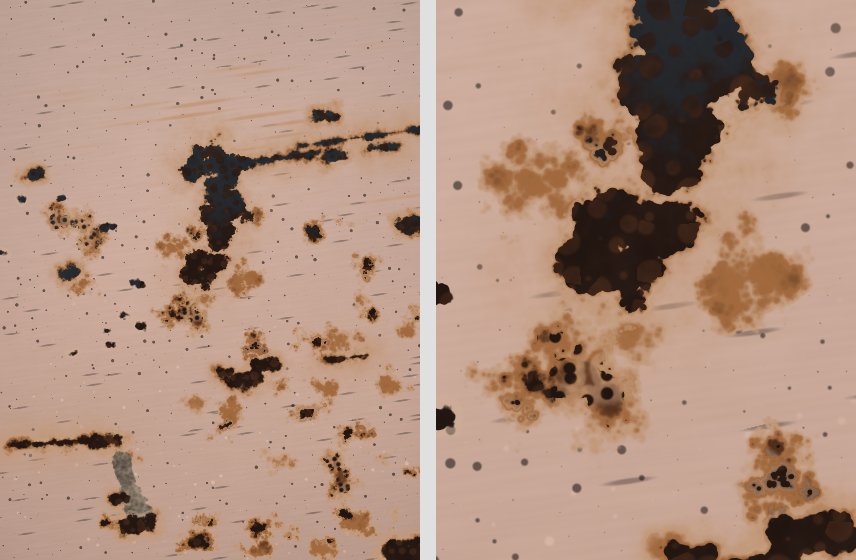
Left: the whole. Right: its middle third, enlarged.
Write a Shadertoy shader that draws this texture.

```glsl
const vec3 PINK = vec3(.765, .635, .575), BLUSH = vec3(.775, .66, .61);
const vec3 TAN = vec3(.76, .60, .48), OCHRE = vec3(.63, .41, .24), BROWN = vec3(.31, .18, .11);
const vec3 SLATE = vec3(.16, .175, .195), UMBER = vec3(.15, .095, .075);
const vec3 CEMENT = vec3(.53, .47, .41), LIP = vec3(.82, .69, .58);

vec2 hash2(vec2 p) {
    p = vec2(dot(p, vec2(127.1, 311.7)), dot(p, vec2(269.5, 183.3)));
    return fract(sin(p) * 43758.5);
}

float fade(float lo, float hi, float x) { return 1. - smoothstep(lo, hi, x); }

// Cellular noise: distance to the nearest point, and its random id
vec2 cells(vec2 p) {
    vec2 cell = floor(p), best = vec2(9, 0);
    for (int k = 0; k < 9; k++) {
        vec2 c = cell + vec2(k % 3 - 1, k / 3 - 1), h = hash2(c);
        float d = length(c + h - p);
        if (d < best.x) best = vec2(d, fract(h.x * 57. + h.y * 31.));
    }
    return best;
}

// Layered cells, centred on zero, for torn outlines
float ragged(vec2 p) {
    float sum = 0., amp = .5;
    for (int i = 0; i < 4; i++) {
        sum += amp * (cells(p).x - .5);
        p = mat2(.8, .6, -.6, .8) * p * 2.1 + 7.3;
        amp *= .6;
    }
    return sum;
}

float waves(vec2 p) {
    return (sin(p.x + 1.7 * sin(p.y * .8)) + sin(p.y * 1.3 + 2. * sin(p.x * .6 + 1.))) * .5;
}

float capsule(vec2 p, vec2 a, vec2 b, float r) {
    vec2 ab = b - a;
    return length(p - a - ab * clamp(dot(p - a, ab) / dot(ab, ab), 0., 1.)) - r;
}

// Slanted flake around a centre
float flake(vec2 p, vec2 c, float halfLen, float r) {
    vec2 e = halfLen * vec2(1, .14);
    return capsule(p, c - e, c + e, r);
}

// Stack of flakes along a bent spine
float mainPatch(vec2 p) {
    float d = 9.;
    for (float u = 0.; u < 1.01; u += .125) {
        vec2 c = vec2(.372 + .038 * sin(3.14 * u) - .018 * u, .73 - .225 * u);
        d = min(d, flake(p, c, (.02 + .018 * cos(16. * u - 2.)) * (1. - .6 * u), .016));
    }
    return d;
}

// Centre and radius of each peeled chip
float chips(vec2 p) {
    vec3 chip[12] = vec3[12](vec3(.595, .72, .01), vec3(.58, .794, .008), vec3(.12, .511, .008),
        vec3(.062, .687, .006), vec3(.735, .6, .01), vec3(.442, .323, .013), vec3(.478, .346, .011),
        vec3(.403, .335, .006), vec3(.19, .211, .012), vec3(.247, .064, .013), vec3(.214, .11, .006),
        vec3(.73, .014, .02));
    float d = 9.;
    for (int i = 0; i < 12; i++) d = min(d, flake(p, chip[i].xy, 1.4 * chip[i].z, chip[i].z));
    return d;
}

float seams(vec2 p) {
    float d = flake(p, vec2(.495, .717), .075, .003);
    d = min(d, flake(p, vec2(.645, .755), .11, .002));
    d = min(d, flake(p, vec2(.685, .738), .025, .004));
    d = min(d, flake(p, vec2(.62, .361), .035, .002));
    return min(d, capsule(p, vec2(.015, .205), vec2(.18, .214), .003));
}

float halo(float d, float reach) { return exp(-max(d, 0.) / reach); }

vec3 rustTint(vec3 paint, float a) {
    vec3 c = mix(paint, TAN, smoothstep(.02, .35, a));
    c = mix(c, OCHRE, smoothstep(.35, .72, a));
    return mix(c, BROWN, smoothstep(.75, 1.05, a));
}

void mainImage(out vec4 fragColor, in vec2 fragCoord) {
    vec2 p = fragCoord / iResolution.y, grain = mat2(.99, -.14, .14, .99) * p;
    float soft = 1.3 / iResolution.y, n = ragged(p * 24.);

    // Faded paint with slanted brush streaks
    vec2 off = p - vec2(.4, .52);
    vec3 col = mix(PINK, BLUSH, smoothstep(.2, .95, p.y));
    col *= 1.045 - .28 * dot(off, off) + .012 * waves(p * 9.);
    col += .018 * (cells(grain * vec2(14, 210)).x - .5) + .012 * n;
    float upper = smoothstep(.5, .7, p.y) * fade(.8, 1., p.y);
    float rust = fade(0., .4, cells(grain * vec2(3, 55)).x) * (.1 + .24 * upper);
    rust *= smoothstep(-.5, .6, waves(p * 11. + 3.));

    // Fine scratches, dust and pale blisters
    vec2 scratch = cells(grain * vec2(16, 130)), dust = cells(p * 48.), blister = cells(p * 36. + 40.);
    col *= 1. - .28 * fade(.1, .32, scratch.x) * step(.93, scratch.y);
    col *= 1. - .5 * fade(-.04, .04, dust.x - .15 * pow(dust.y, 5.));
    col += .08 * fade(-.05, .05, blister.x - .13 * pow(blister.y, 6.)) * fade(.2, .6, p.y);

    // Scattered rust blooms, some pitted, and small flakes
    float pits = 1.;
    for (int i = 0; i < 46; i++) {
        vec2 h = hash2(vec2(i, 7)), k = hash2(vec2(i, 23));
        float size = mix(.003, .015, k.x * k.x);
        float d = flake(p, vec2(.75 * sqrt(h.x), .62 * h.y), size * .4, size) + n * .06;
        rust = max(rust, fade(-.012, .016, d) * mix(.55, 1.05, k.y));
        if (k.y > .55) pits = min(pits, d + size * .55 + .004);
        if (i < 12) pits = min(pits, flake(p, vec2(.26 * k.x, .35 + .4 * k.y), .003, .003) + n * .02);
    }

    // Larger weathered blooms
    float bloom = capsule(p, vec2(.11, .61), vec2(.16, .575), .014);
    bloom = min(bloom, capsule(p, vec2(.335, .46), vec2(.345, .43), .01));
    bloom = min(bloom, capsule(p, vec2(.6, .18), vec2(.615, .125), .009)) + n * .06;
    rust = max(rust, .88 * fade(-.016, .022, bloom));
    pits = min(pits, max(bloom + .004, (cells(p * 85.).x - .3) * .012));

    // Peeled areas and the stains bleeding from them
    float patchD = mainPatch(p) + n * .045, seamD = seams(p) + n * .022;
    float edge = min(chips(p) + n * .026, seamD), bare = min(min(patchD, edge), pits);
    rust = max(rust, max(.62 * halo(patchD, .01), .78 * halo(edge, .009)));
    rust = max(rust, .28 * halo(min(patchD, seamD), .045));
    col = rustTint(col, rust - n * .35 * smoothstep(.05, .4, rust));

    // Exposed cement strip
    float strip = min(capsule(p, vec2(.217, .18), vec2(.235, .12), .013),
                      capsule(p, vec2(.235, .12), vec2(.25, .075), .02)) + n * .025;
    vec3 stone = CEMENT * (1. + .9 * n + .25 * (cells(p * 140.).x - .5));
    col = mix(col, stone, fade(-soft, soft, strip));

    // Lifted pale lip, then dark metal spotted with rust
    col = mix(col, LIP, .4 * fade(.0015, .004, abs(bare - .003)) * fade(-.15, .1, waves(p * 40.)));
    float cool = max(smoothstep(.58, .69, p.y - n * .25), step(p.x, .25) * smoothstep(.38, .48, p.y));
    vec2 spot = cells(p * 62.);
    float corroded = fade(-.08, .08, spot.x - .55 * spot.y);
    vec3 metal = mix(UMBER, SLATE, cool * (1. - .75 * corroded));
    metal = mix(metal, BROWN, corroded * mix(.55, .22, cool)) * (1. + .5 * n);
    fragColor = vec4(mix(col, metal, fade(-soft, soft, bare)), 1);
}
```
